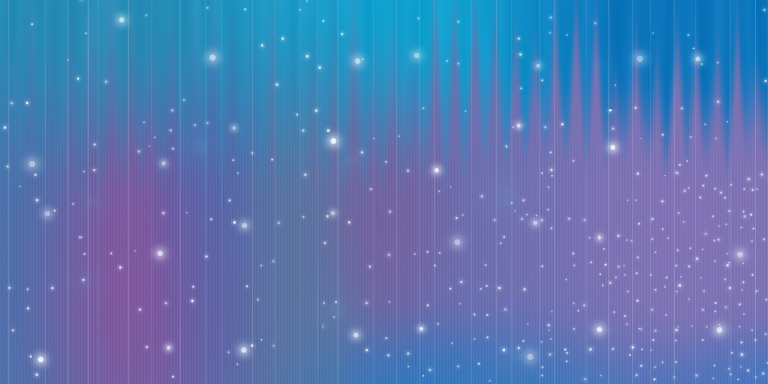
Reproduce this background procedurally as a WebGL 2 fragment shader.

```glsl
#version 300 es
precision highp float;

uniform vec2 u_resolution;
out vec4 fragColor;

#define CURTAIN_EDGE 0.71
#define TOOTH_COUNT 19.0
#define TOOTH_HEIGHT 0.22
#define LINE_CELL 0.062
#define LINE_ALPHA 0.36
#define STRIPE_PERIOD 0.0078
#define STRIPE_ALPHA 0.016
#define GLOW_CELL 0.25
#define DOT_CELL 0.058
#define DUST_CELL 0.033
#define BOKEH_CELL 0.36

const vec3 SLATE = vec3(0.36, 0.45, 0.66);
const vec3 TEAL = vec3(0.14, 0.56, 0.72);
const vec3 CYAN = vec3(0.05, 0.64, 0.82);
const vec3 AZURE = vec3(0.03, 0.46, 0.74);
const vec3 STARLIGHT = vec3(0.94, 0.97, 1.0);

vec3 hash3(vec2 p) {
    vec3 q = fract(vec3(p.xyx) * vec3(0.1031, 0.1030, 0.0973));
    q += dot(q, q.yxz + 33.33);
    return fract((q.xxy + q.yzz) * q.zyx);
}

float gradientAt(vec2 cell, vec2 offset) {
    float angle = 6.2832 * hash3(cell + 71.0).x;
    return dot(vec2(cos(angle), sin(angle)), offset);
}

float gradientNoise(vec2 p) {
    vec2 i = floor(p), f = fract(p);
    vec2 u = f * f * f * (f * (f * 6.0 - 15.0) + 10.0);
    vec2 e = vec2(0.0, 1.0);
    return mix(mix(gradientAt(i, f), gradientAt(i + e.yx, f - e.yx), u.x),
               mix(gradientAt(i + e, f - e), gradientAt(i + 1.0, f - 1.0), u.x), u.y);
}

// Accumulates a weighted colour; alpha carries the total weight
void addBlob(inout vec4 sum, vec2 p, vec2 centre, vec2 radius, vec3 colour) {
    vec2 d = (p - centre) / radius;
    sum += vec4(colour, 1.0) * exp(-dot(d, d));
}

vec3 nebula(vec2 p) {
    vec4 sum = vec4(SLATE, 1.0) * 0.16;
    addBlob(sum, p, vec2(0.00, 0.50), vec2(0.20, 0.50), vec3(0.27, 0.45, 0.68));
    addBlob(sum, p, vec2(0.35, 0.31), vec2(0.24, 0.29), vec3(0.54, 0.32, 0.61));
    addBlob(sum, p, vec2(0.55, 0.44), vec2(0.12, 0.35), vec3(0.29, 0.40, 0.68));
    addBlob(sum, p, vec2(0.76, 0.36), vec2(0.16, 0.32), vec3(0.34, 0.47, 0.63));
    addBlob(sum, p, vec2(1.00, 0.44), vec2(0.15, 0.24), vec3(0.48, 0.36, 0.61));
    addBlob(sum, p, vec2(1.30, 0.40), vec2(0.24, 0.30), vec3(0.42, 0.43, 0.69));
    addBlob(sum, p, vec2(1.72, 0.44), vec2(0.38, 0.38), vec3(0.53, 0.45, 0.72));
    addBlob(sum, p, vec2(1.25, -0.02), vec2(0.32, 0.14), vec3(0.15, 0.48, 0.76));
    addBlob(sum, p, vec2(2.00, -0.02), vec2(0.28, 0.11), vec3(0.24, 0.46, 0.76));
    return sum.rgb / sum.a;
}

// Bright upper curtain whose lower edge is cut by tall narrow spikes
vec3 addCurtain(vec3 base, vec2 p) {
    float right = smoothstep(0.9, 1.4, p.x);
    float streak = gradientNoise(vec2(p.x * 32.0, p.y * 1.5));
    float column = p.x * TOOTH_COUNT;
    float spike = pow(1.0 - abs(fract(column) - 0.5) * 2.0, 1.6);
    float height = TOOTH_HEIGHT * (0.4 + hash3(vec2(floor(column), 5.0)).x);
    float edge = CURTAIN_EDGE - 0.04 * right + spike * height * mix(0.5, 1.0, right) + streak * 0.08;
    float softness = mix(0.29, 0.15, right);
    float cover = smoothstep(edge - softness, edge + softness, p.y);
    vec3 tint = mix(TEAL, CYAN, smoothstep(0.3, 1.05, p.x));
    tint = mix(tint, AZURE, smoothstep(1.1, 1.65, p.x));
    return mix(base, tint + streak * 0.05, cover * 0.96);
}

float verticalLines(vec2 p, float pixel) {
    float cell = floor(p.x / LINE_CELL);
    vec3 h = hash3(vec2(cell, 19.0));
    float x = (cell + mix(0.1, 0.9, h.x)) * LINE_CELL;
    float line = 1.0 - smoothstep(0.0, max(pixel, 0.0026), abs(p.x - x));
    float fade = 0.75 + 0.5 * gradientNoise(vec2(cell, p.y * 3.0));
    return line * fade * mix(0.4, 1.0, h.y);
}

// One jittered star per cell: a crisp core inside a soft halo
float stars(vec2 p, float cellSize, float chance, float radius, float halo, float seed, float pixel) {
    vec2 cell = floor(p / cellSize);
    vec3 h = hash3(cell + seed);
    vec3 g = hash3(cell + seed + 40.0);
    vec2 centre = (cell + mix(vec2(0.2), vec2(0.8), h.xy)) * cellSize;
    float size = radius * mix(0.65, 1.2, g.x);
    float d = length(p - centre);
    float core = 1.0 - smoothstep(size - pixel, size + pixel, d);
    float glow = halo * exp(-d * d / (size * size * 5.0));
    return step(h.z, chance) * max(core, glow) * mix(0.55, 1.0, g.y);
}

void main() {
    vec2 p = gl_FragCoord.xy / u_resolution.y;
    float pixel = 1.0 / u_resolution.y;
    vec3 colour = addCurtain(nebula(p), p);

    // Fine stripes and thin bright lines
    float stripe = sin(6.2832 * p.x / STRIPE_PERIOD);
    colour += stripe * STRIPE_ALPHA * (1.0 - smoothstep(0.5, 0.9, p.y));
    colour = mix(colour, vec3(0.76, 0.83, 0.92), verticalLines(p, pixel) * LINE_ALPHA);

    // Faint discs, then stars crowding toward the lower right
    float bokeh = stars(p, BOKEH_CELL, 0.5, 0.024, 0.5, 83.0, 0.012);
    colour = mix(colour, vec3(0.40, 0.65, 0.85), bokeh * 0.16);
    float crowd = smoothstep(0.8, 1.9, p.x) * (1.0 - smoothstep(0.45, 0.75, p.y));
    float light = stars(p, GLOW_CELL, 0.9, 0.0075, 0.6, 11.0, pixel);
    light = max(light, stars(p, DOT_CELL, 0.22 + 0.35 * crowd, 0.0032, 0.3, 29.0, pixel));
    light = max(light, stars(p, DUST_CELL, 0.04 + 0.4 * crowd, 0.0022, 0.2, 57.0, pixel));
    colour = mix(colour, STARLIGHT, light);
    fragColor = vec4(clamp(colour, 0.0, 1.0), 1.0);
}
```
